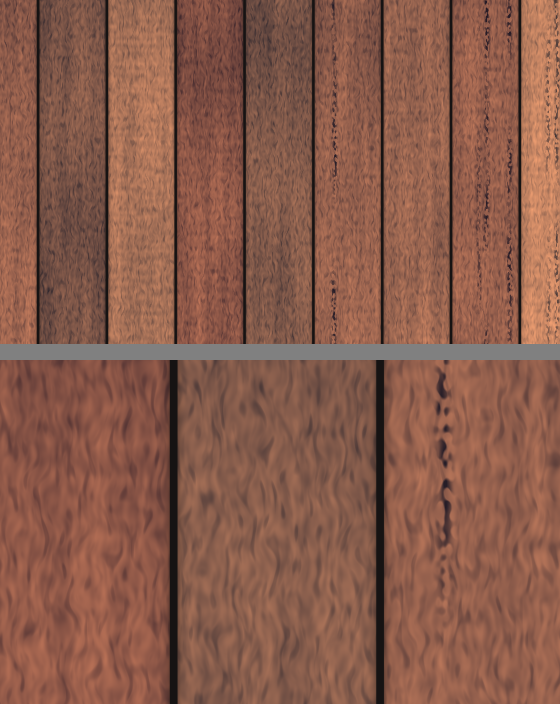
Top: the whole. Bottom: its middle third, enlarged.
Reproduce this texture procedurally as a WebGL 1 fragment shader.

```glsl
precision highp float;
// Vertical hardwood decking boards with dark gaps, fine interlocked grain and pore streaks.

uniform vec2 u_resolution;

#define BOARD_WIDTH 0.1229
#define FIRST_GAP 0.0680
#define GAP_WIDTH 0.0046
#define WOOD_DARK vec3(0.39, 0.28, 0.25)
#define WOOD_LIGHT vec3(0.77, 0.51, 0.38)
#define RED_SHIFT vec3(0.015, -0.030, -0.022)
#define GAP_COLOR vec3(0.085, 0.075, 0.075)
#define GRAIN_AMOUNT 0.42
#define PORE_AMOUNT 0.28
#define BLOTCH_AMOUNT 0.30
#define STREAK_AMOUNT 1.15

vec2 gradient(vec2 cell) {
  vec3 h = fract(cell.xyx * vec3(0.1031, 0.1030, 0.0973));
  h += dot(h, h.yzx + 33.33);
  float angle = 6.2832 * fract((h.x + h.y) * h.z);
  return vec2(cos(angle), sin(angle));
}

// Gradient noise, centred on zero
float noise(vec2 p) {
  vec2 i = floor(p), f = fract(p);
  vec2 w = f * f * f * (f * (f * 6.0 - 15.0) + 10.0);
  vec2 e = vec2(1.0, 0.0);
  float bottom = mix(dot(gradient(i), f), dot(gradient(i + e), f - e), w.x);
  float top = mix(dot(gradient(i + e.yx), f - e.yx), dot(gradient(i + 1.0), f - 1.0), w.x);
  return mix(bottom, top, w.y);
}

// Chooses one of nine per-board values
float pick(vec3 a, vec3 b, vec3 c, float index) {
  vec3 row = index < 2.5 ? a : (index < 5.5 ? b : c);
  float k = mod(index, 3.0);
  return k < 0.5 ? row.x : (k < 1.5 ? row.y : row.z);
}

// Broken dark pore lines running along a board
float poreStreaks(vec2 p, float across, float board, float count) {
  float speckle = smoothstep(-0.12, 0.22, noise(p * vec2(210.0, 125.0) + 31.0));
  float total = 0.0;
  for (int k = 0; k < 3; k++) {
    float n = float(k);
    float seed = board * 7.3 + n * 3.7;
    float center = 0.36 + 0.22 * n + 0.06 * sin(seed)
                 + 0.035 * noise(vec2(seed, p.y * 9.0));
    float offset = (across - center) / 0.034;
    float fade = smoothstep(-0.35, 0.25, noise(vec2(seed + 0.5, p.y * 6.0)));
    total += step(n + 0.5, count) * exp(-offset * offset) * fade;
  }
  return total * speckle;
}

void main() {
  vec2 p = gl_FragCoord.xy / u_resolution.x;
  float height = p.y * u_resolution.x / u_resolution.y;
  float pixel = 1.0 / u_resolution.x;

  // Board layout
  float slot = (p.x - FIRST_GAP) / BOARD_WIDTH;
  float board = floor(slot) + 1.0;
  float across = fract(slot);
  float edge = min(across, 1.0 - across) * BOARD_WIDTH;
  vec2 wood = p + vec2(board * 3.17, board * 5.71);

  // Character of each board
  float tone = pick(vec3(0.40, 0.17, 0.68), vec3(0.28, 0.24, 0.46), vec3(0.50, 0.46, 0.98), board);
  float redness = pick(vec3(0.6, 0.1, -0.1), vec3(1.0, 0.0, 0.5), vec3(0.3, 0.7, -0.2), board);
  float streaks = pick(vec3(0.0), vec3(0.0, 0.0, 1.0), vec3(0.0, 3.0, 2.0), board);
  float ripple = pick(vec3(0.10, 0.05, 0.22), vec3(0.12, 0.06, 0.08), vec3(0.12, 0.10, 0.16), board);

  // Broad shading: paler towards the bottom, long bands and cloudy stains
  tone += 0.12 * (0.5 - height) + 0.06;
  tone += BLOTCH_AMOUNT * noise(wood * vec2(11.0, 4.0));
  tone += 0.28 * noise(wood * vec2(48.0, 2.5));
  tone += 0.18 * noise(wood * vec2(130.0, 7.0));
  tone += ripple * noise(wood * vec2(18.0, 95.0));

  // Short interlocked fibres
  vec2 fibre = wood;
  fibre.x += 0.006 * noise(wood * vec2(50.0, 42.0));
  float coarse = noise(fibre * vec2(205.0, 58.0));
  float fine = noise(fibre * vec2(310.0, 105.0) + 17.0);
  tone += GRAIN_AMOUNT * (0.65 * coarse + 0.6 * fine);
  tone -= PORE_AMOUNT * smoothstep(0.05, 0.45, noise(fibre * vec2(240.0, 75.0) + 53.0));
  tone -= STREAK_AMOUNT * poreStreaks(wood, across, board, streaks);

  vec3 color = mix(WOOD_DARK, WOOD_LIGHT, max(tone, -0.65)) + redness * RED_SHIFT;

  // Rounded board edges and the gaps between them
  float gapHalf = 0.5 * GAP_WIDTH;
  color *= 1.0 - 0.28 * exp(-max(edge - gapHalf, 0.0) / 0.0022);
  float gap = 1.0 - smoothstep(gapHalf - 0.7 * pixel, gapHalf + 0.7 * pixel, edge);
  color = mix(color, GAP_COLOR, gap);

  gl_FragColor = vec4(clamp(color, 0.0, 1.0), 1.0);
}
```
